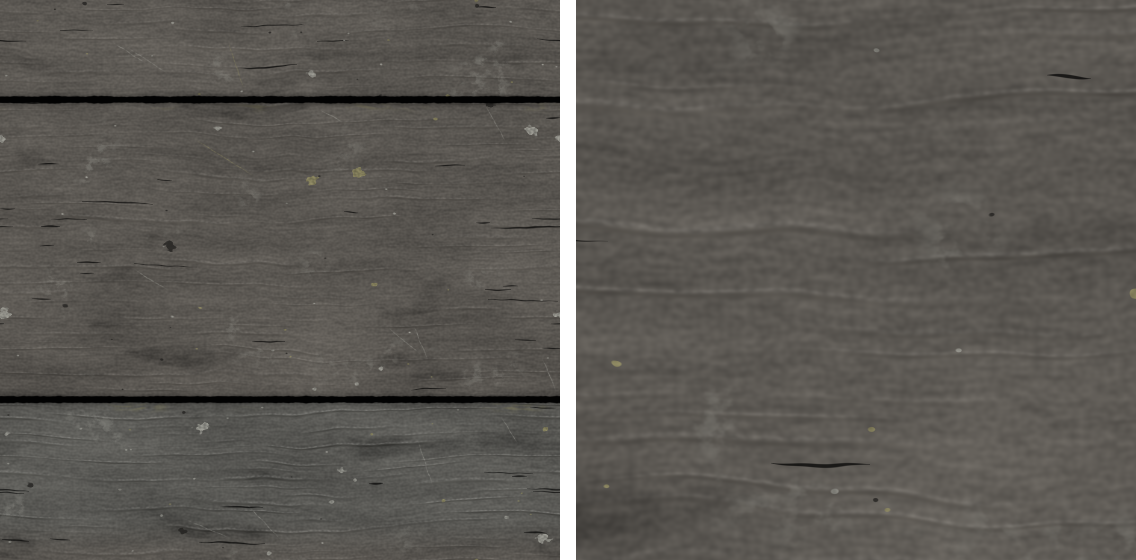
Left, the full canvas; right, a detail of the centre.
A Shadertoy shader for this texture:

```glsl
// Weathered grey boards laid horizontally, parted by two narrow black gaps.
// Warped, tileable gradient noise makes the grain and raised growth lines;
// hashed loops scatter the cracks, scratches, paint flecks and dark pits.

#define GAP_LOW 0.2865
#define GAP_HIGH 0.822
#define GAP_HALF 0.0058
#define RIDGES 70.0
#define CRACKS 44
#define FLECKS 110
#define SCRATCHES 14
#define WARM_GREY vec3(0.352, 0.338, 0.318)
#define COOL_GREY vec3(0.352, 0.350, 0.335)
#define GAP_BLACK vec3(0.008)
#define CHALK vec3(0.62, 0.62, 0.59)
#define OCHRE vec3(0.55, 0.53, 0.36)

vec2 hash2(vec2 p) {
    vec3 q = fract(p.xyx * vec3(0.1031, 0.1030, 0.0973));
    q += dot(q, q.yzx + 33.33);
    return fract((q.xx + q.yz) * q.zy);
}

float cornerSlope(vec2 corner, vec2 offset, vec2 cells) {
    float angle = 6.2832 * hash2(mod(corner, cells) + cells * 1.7).x;
    return dot(vec2(cos(angle), sin(angle)), offset);
}

// Gradient noise that tiles over the unit square
float noise(vec2 p, vec2 cells) {
    p *= cells;
    vec2 i = floor(p), f = p - i, e = vec2(1, 0);
    vec2 u = f * f * f * (f * (f * 6.0 - 15.0) + 10.0);
    return mix(
        mix(cornerSlope(i, f, cells), cornerSlope(i + e, f - e, cells), u.x),
        mix(cornerSlope(i + e.yx, f - e.yx, cells), cornerSlope(i + 1.0, f - 1.0, cells), u.x),
        u.y);
}

float fbm(vec2 p, vec2 cells) {
    float sum = 0.0, gain = 1.0;
    for (int i = 0; i < 4; i++) {
        sum += gain * noise(p, cells);
        cells *= 2.0;
        gain *= 0.55;
    }
    return sum;
}

float bell(float x, float width) { return exp(-x * x / (width * width)); }

vec2 wrapped(vec2 d) { return fract(d + 0.5) - 0.5; }

void mainImage(out vec4 fragColor, in vec2 fragCoord) {
    vec2 p = fragCoord / iResolution.xy;
    float aa = 0.8 / iResolution.y;
    float lowBoard = smoothstep(0.0, 0.08, p.y) * step(p.y, GAP_LOW);

    // Grain coordinates, bowed most around the middle of the boards
    float middle = 0.5 - 0.5 * cos(6.2832 * p.x);
    float bend = 0.018 * noise(p, vec2(3, 3)) + 0.005 * noise(p, vec2(8, 12))
               + 0.007 * middle * noise(p, vec2(14, 9)) + 0.006 * middle;
    vec2 g = vec2(p.x, p.y + bend);

    // Board tone: broad stains, streaks and fine fibres
    float stain = fbm(p, vec2(3, 5));
    float speck = noise(p, vec2(190, 230));
    float tone = 1.0 + 0.13 * stain + 0.11 * fbm(g, vec2(4, 36))
               + 0.13 * noise(g, vec2(50, 210)) + 0.12 * speck;
    tone -= 0.20 * smoothstep(0.25, 0.7, fbm(g + 0.37, vec2(4, 13)));
    vec3 color = mix(WARM_GREY, COOL_GREY, lowBoard) * tone;

    // Raised growth lines, each lit above and shaded below
    float phase = g.y * RIDGES + 0.9 * noise(g, vec2(2, 27));
    float row = floor(phase), f = phase - row;
    float strength = smoothstep(-0.15, 0.5, noise(vec2(p.x, (row + 0.5) / RIDGES), vec2(5, RIDGES)));
    strength *= mix(0.55, 1.0, lowBoard) * (0.75 + 0.7 * speck);
    color += strength * (0.10 * bell(f - 0.56, 0.11) - 0.09 * bell(f - 0.38, 0.13));

    // Chalky rubbed patches
    float rub = smoothstep(0.2, 0.8, fbm(p + 0.21, vec2(7, 8)));
    rub *= smoothstep(-0.1, 0.5, fbm(p, vec2(45, 55)));
    color = mix(color, CHALK, 0.35 * rub);

    // Cracks along the grain, gathered toward the left and right ends
    float wobble = noise(p, vec2(40, 50));
    for (int i = 0; i < CRACKS; i++) {
        vec2 h = hash2(vec2(i, 17)), k = hash2(vec2(i, 53));
        float side = 2.0 * h.x - 1.0;
        vec2 d = wrapped(g - vec2(0.5 * side * abs(side), h.y));
        float reach = mix(0.012, 0.075, k.x * k.x);
        float halfWidth = mix(0.0006, 0.0015, k.y) * (1.0 - pow(d.x / reach, 2.0));
        float edge = abs(d.y + 0.002 * wobble) - halfWidth;
        color *= 1.0 - 0.72 * smoothstep(aa, -aa, edge) * step(abs(d.x), reach);
    }

    // Faint scratches slanting down to the right
    for (int i = 0; i < SCRATCHES; i++) {
        vec2 h = hash2(vec2(i, 91)), k = hash2(vec2(i, 29));
        float angle = -mix(0.35, 1.3, k.x);
        vec2 along = vec2(cos(angle), sin(angle)), d = wrapped(p - h);
        float t = dot(d, along) / mix(0.02, 0.07, k.y);
        float s = abs(dot(d, vec2(-along.y, along.x)) + 0.002 * wobble) - 0.0007;
        float mark = smoothstep(aa, -aa, s) * smoothstep(1.0, 0.4, abs(t));
        color = mix(color, mix(CHALK, OCHRE, step(0.6, k.y)), mark * (0.35 + 0.5 * speck));
    }

    // Ragged paint flecks, with a dark pit in place of every fourth
    float ragged = 0.7 * wobble + 0.7 * noise(p, vec2(130, 150));
    for (int i = 0; i < FLECKS; i++) {
        vec2 h = hash2(vec2(i, 7)), k = hash2(vec2(i, 131));
        float size = mix(0.0013, 0.010, pow(k.x, 7.0));
        float edge = length(wrapped(p - h) * vec2(0.8, 1.1)) - size * (1.0 + 1.2 * ragged);
        vec3 paint = mix(CHALK, OCHRE, step(0.6, k.y)) * (1.0 + 0.3 * speck);
        if (i % 4 == 0) paint = WARM_GREY * 0.35;
        color = mix(color, paint, 0.75 * smoothstep(aa, -aa, edge));
    }

    // Gaps with slightly chipped, shaded edges and ochre wear below them
    float chip = 0.0016 * noise(p, vec2(45, 3)) + 0.001 * noise(p, vec2(140, 5));
    float fromLow = p.y - GAP_LOW, fromHigh = p.y - GAP_HIGH;
    float nearest = abs(fromLow) < abs(fromHigh) ? fromLow : fromHigh;
    float gap = abs(nearest) - GAP_HALF + chip;
    float wear = bell(nearest + 0.014, 0.007) * smoothstep(0.05, 0.5, noise(p, vec2(6, 4)));
    wear *= smoothstep(-0.2, 0.4, noise(g, vec2(40, 150)));
    color = mix(color, OCHRE, 0.65 * wear);
    color *= 1.0 - 0.30 * exp(-max(gap, 0.0) / 0.004);
    color = mix(color, GAP_BLACK, smoothstep(aa, -aa, gap));

    fragColor = vec4(clamp(color, 0.0, 1.0), 1.0);
}
```
